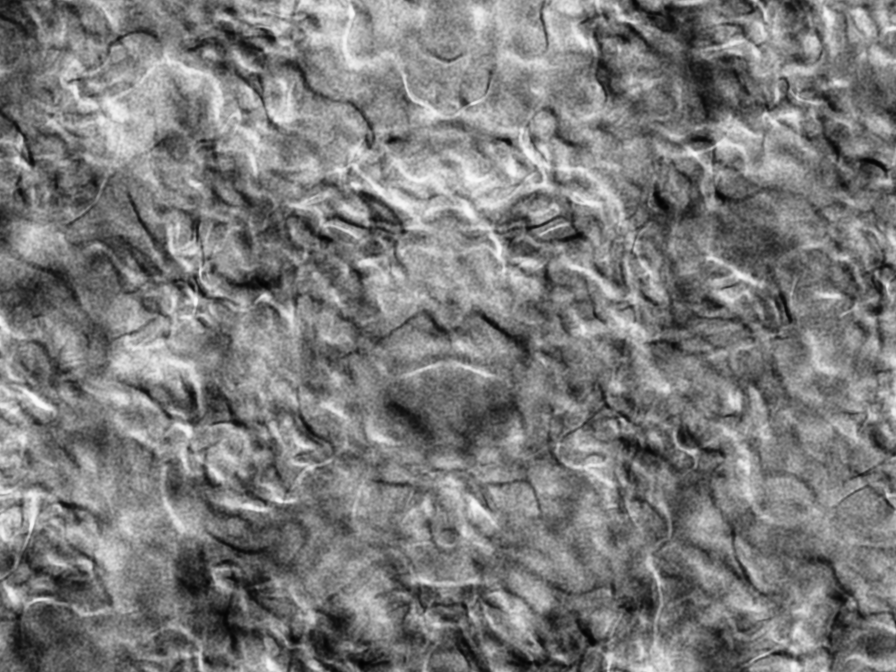
Give the GLSL for this texture, as a WebGL 2 fragment shader.

```glsl
#version 300 es
precision highp float;

uniform vec2 u_resolution;
out vec4 fragColor;

vec2 hash2(vec2 cell) {
    vec3 h = fract(cell.xyx * vec3(0.1031, 0.1030, 0.0973));
    h += dot(h, h.yzx + 33.33);
    return fract((h.xx + h.yz) * h.zy);
}

// Gradient noise, centred on zero
float noise(vec2 p) {
    vec2 i = floor(p), f = fract(p);
    vec2 u = f * f * f * (f * (f * 6.0 - 15.0) + 10.0);
    vec2 o = vec2(0.0, 1.0);
    float a = dot(hash2(i) * 2.0 - 1.0, f);
    float b = dot(hash2(i + o.yx) * 2.0 - 1.0, f - o.yx);
    float c = dot(hash2(i + o) * 2.0 - 1.0, f - o);
    float d = dot(hash2(i + 1.0) * 2.0 - 1.0, f - 1.0);
    return mix(mix(a, b, u.x), mix(c, d, u.x), u.y);
}

vec2 noise2(vec2 p) {
    return vec2(noise(p), noise(p + vec2(37.2, 91.7)));
}

// Mirror about the vertical axis
vec2 foldSides(vec2 p) {
    return vec2(sqrt(p.x * p.x + 0.00005), p.y) + 20.0;
}

// Mirrored noise at the axis that turns into free noise towards the sides
float halfMirrored(vec2 p, vec2 warp, float freq) {
    float free = 0.8 * smoothstep(0.06, 0.4, abs(p.x));
    float mirrored = noise((foldSides(p) + warp) * freq);
    float loose = noise((p + warp + 40.0) * freq);
    return mix(mirrored, loose, free) / length(vec2(free, 1.0 - free));
}

// Stacked flakes: steep steps at several scales, with smooth and rough areas
float height(vec2 p) {
    vec2 q = foldSides(p);
    vec2 warp = 0.04 * noise2(q * 7.0) + 0.014 * noise2(q * 22.0);
    float rough = smoothstep(-0.2, 0.12, halfMirrored(p, warp, 5.0));
    float h = 0.0, freq = 9.5, amp = 0.55;
    for (int i = 0; i < 4; i++) {
        float edge = 0.0052 * freq;
        float n = halfMirrored(p, warp + float(i) * 3.7, freq);
        h += amp * smoothstep(-edge, edge, n + 0.04);
        freq *= 1.55;
        amp = mix(0.14, 0.5, rough);
    }
    return h;
}

// Broad cloudy stains
float stains(vec2 p) {
    vec2 warp = 0.03 * noise2(foldSides(p) * 9.0 + 3.0) + 9.0;
    float sum = 0.0, freq = 4.0, amp = 0.5;
    for (int i = 0; i < 4; i++) {
        sum += amp * halfMirrored(p, warp, freq);
        freq *= 2.1;
        amp *= 0.8;
    }
    return sum;
}

void main() {
    vec2 p = (gl_FragCoord.xy - 0.5 * u_resolution) / u_resolution.y;

    // Slanting light and a bright lip along each step
    vec2 toLight = 0.0042 * vec2(0.6, 0.8);
    vec2 across = vec2(-toLight.y, toLight.x);
    float lit = height(p + toLight), shaded = height(p - toLight);
    float around = 0.25 * (lit + shaded + height(p + across) + height(p - across));
    float slope = shaded - lit;
    float lip = height(p) - around;

    float tone = 0.49 + 1.05 * stains(p) + 0.52 * slope + 0.7 * lip;

    // Fine woven grain
    mat2 turn = mat2(0.8, 0.6, -0.6, 0.8);
    tone += 0.2 * noise(turn * p * 175.0) + 0.1 * noise(p * 120.0 + 9.0);

    // Soft limit at both ends
    float contrast = (tone - 0.5) * 2.0;
    tone = 0.5 + 0.5 * contrast / pow(1.0 + pow(abs(contrast), 4.0), 0.25);
    fragColor = vec4(vec3(tone), 1.0);
}
```
